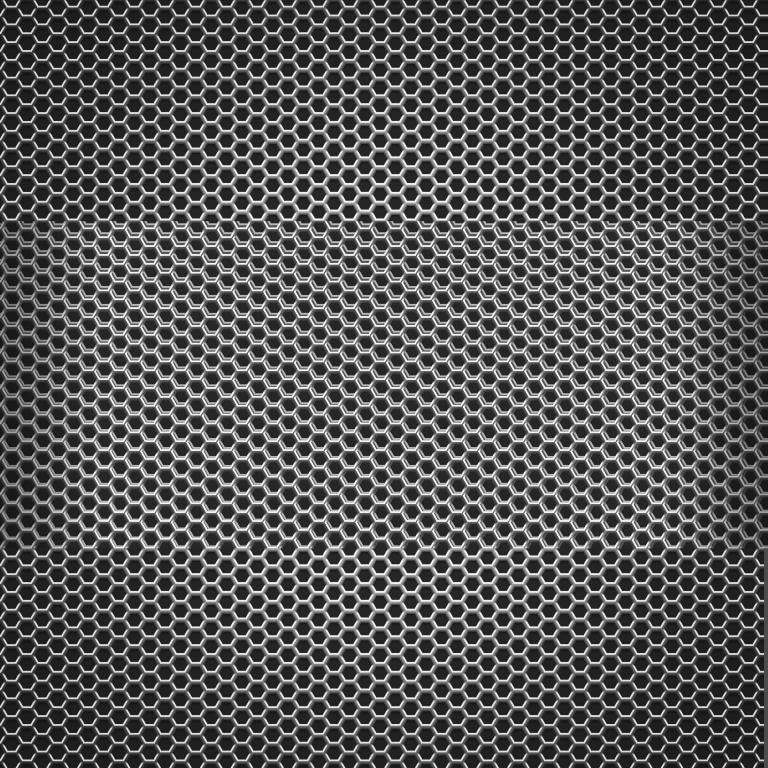
Write a Shadertoy shader that draws this pattern.

```glsl
#define COLUMNS 25.0
#define GRID_PHASE vec2(0.375, 0.20)
#define HOLE 0.212
#define RIM 0.058
#define BAND_LOW 0.286
#define BAND_HIGH 0.712
#define GHOST_SHIFT vec2(0.075, 0.085)
#define GHOST_DRIFT 0.22
#define HOLE_GREY 0.15
#define RIM_GREY 0.96
#define STRIP_WIDTH 0.005

const vec2 CELL = vec2(1.0, 0.57735);
const float APOTHEM = 0.288675;

// Offset from the nearest centre of a staggered, flat-topped hexagon grid
vec2 hexLocal(vec2 p) {
    vec2 a = mod(p + 0.5 * CELL, CELL) - 0.5 * CELL;
    vec2 b = mod(p, CELL) - 0.5 * CELL;
    return dot(a, a) < dot(b, b) ? a : b;
}

float hexRadius(vec2 q) {
    q = abs(q);
    return max(q.y, dot(q, vec2(0.866025, 0.5)));
}

float above(float value, float edge, float blur) {
    return smoothstep(edge - blur, edge + blur, value);
}

// Thin line around the opening
float rimLine(float radius, float blur) {
    return above(radius, HOLE, blur) * (1.0 - above(radius, HOLE + RIM, blur));
}

// Rounded wires, lit on the lower lip of each opening
float bevelMesh(vec2 p, float glow, float blur) {
    vec2 q = hexLocal(p);
    float radius = hexRadius(q);
    float crown = smoothstep(HOLE - 0.02, APOTHEM, radius);
    float wire = mix(0.28, 0.64, crown) * glow;
    float recess = HOLE_GREY * mix(0.65, 1.0, glow);
    recess *= 1.0 - 0.35 * smoothstep(0.06, HOLE, q.y);
    float shade = mix(recess, wire, above(radius, HOLE - 0.015, blur));
    float lip = rimLine(radius, blur) * smoothstep(0.03, -0.08, q.y);
    return mix(shade, RIM_GREY * mix(0.82, 1.0, glow), lip);
}

// Flat bright mesh over a displaced, dimmer copy
float doubledMesh(vec2 p, vec2 shift, float blur) {
    vec2 back = hexLocal(p - shift);
    float backRadius = hexRadius(back);
    float shade = mix(HOLE_GREY, 0.32, above(backRadius, HOLE, blur));
    float backLip = rimLine(backRadius, blur) * smoothstep(0.04, -0.08, back.y);
    shade = mix(shade, 0.72, backLip);

    vec2 front = hexLocal(p);
    float radius = hexRadius(front);
    float wire = mix(0.24, 0.42, smoothstep(HOLE, APOTHEM, radius));
    shade = mix(shade, wire, 0.65 * above(radius, HOLE, blur));
    float facing = dot(front, vec2(0.25, 1.0));
    float lip = rimLine(radius, blur) * smoothstep(0.10, -0.07, facing);
    return mix(shade, RIM_GREY, lip);
}

void mainImage(out vec4 fragColor, in vec2 fragCoord) {
    vec2 uv = fragCoord / iResolution.xy;
    float pixel = 1.0 / min(iResolution.x, iResolution.y);
    float blur = 0.6 * COLUMNS * pixel;
    vec2 p = uv * COLUMNS - GRID_PHASE;

    // Light pools in the centre and fades to the corners
    vec2 fromCentre = uv - 0.5;
    float glow = mix(1.05, 0.28, smoothstep(0.16, 0.72, length(fromCentre)));
    float bevel = bevelMesh(p, glow, blur);

    // The rear layer slides slowly across the middle band
    vec2 shift = GHOST_SHIFT;
    shift += GHOST_DRIFT * vec2(0.25 * fromCentre.x, fromCentre.y);
    float doubled = doubledMesh(p, shift, blur);
    doubled *= 1.0 - 0.35 * smoothstep(0.35, 0.5, abs(fromCentre.x));

    float band = above(uv.y, BAND_LOW, 0.5 * pixel)
               * (1.0 - above(uv.y, BAND_HIGH, 0.5 * pixel));
    float shade = mix(bevel, doubled, band);

    // Plain sliver beside the lower band
    float strip = above(uv.x, 1.0 - STRIP_WIDTH, 0.5 * pixel)
                * (1.0 - above(uv.y, BAND_LOW, 0.5 * pixel));
    shade = mix(shade, 0.30, strip);
    fragColor = vec4(vec3(clamp(shade, 0.0, 1.0)), 1.0);
}
```
